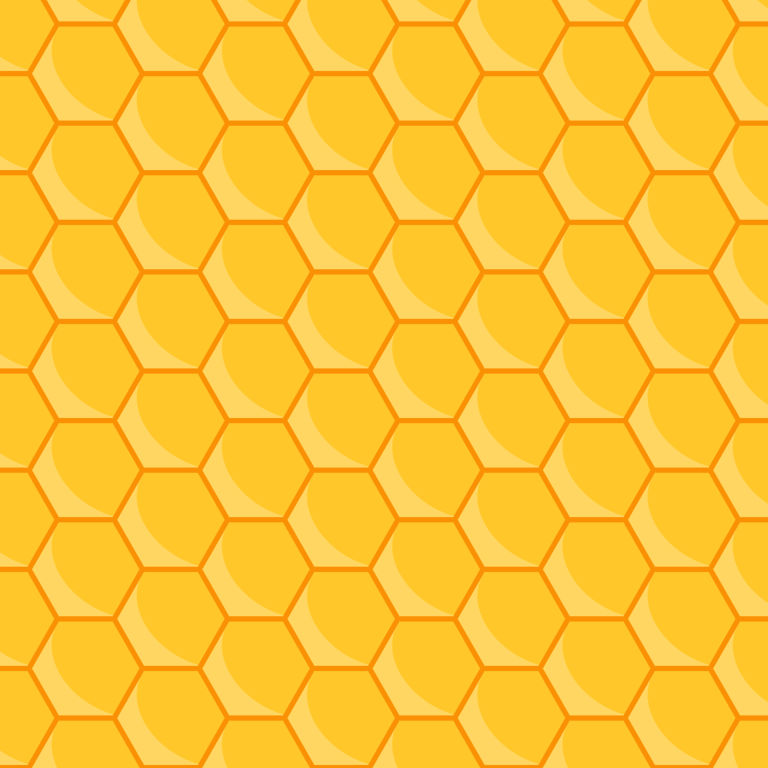
This pattern is drawn by a WebGL 1 fragment shader. Its source:

```glsl
precision highp float;
// Honeycomb of flat-topped hexagons, about 4.5 column pairs across and 7.75 rows down.
// Two interleaved rectangular lattices give the nearest cell centre; each cell
// has an orange rim and a pale crescent left outside a tilted ellipse.

uniform vec2 u_resolution;

const float SQRT3 = 1.7320508;

// Offset from the nearest centre of a lattice with period (3, sqrt 3).
vec2 latticeOffset(vec2 p) {
  vec2 period = vec2(3.0, SQRT3);
  return mod(p + 0.5 * period, period) - 0.5 * period;
}

// Offset from the centre of the enclosing hexagon of side 1.
vec2 hexOffset(vec2 p) {
  vec2 a = latticeOffset(p);
  vec2 b = latticeOffset(p - vec2(1.5, 0.5 * SQRT3));
  return dot(a, a) < dot(b, b) ? a : b;
}

// Distance inward from the hexagon's edge.
float edgeDistance(vec2 q) {
  q = abs(q);
  return 0.5 * SQRT3 - max(q.y, dot(q, vec2(0.5 * SQRT3, 0.5)));
}

// Approximate signed distance to the ellipse that bounds the crescent.
float crescentDistance(vec2 q) {
  vec2 d = q - vec2(0.597, 0.155);
  vec2 axis = vec2(0.883, -0.470);
  vec2 e = vec2(dot(d, axis), dot(d, vec2(-axis.y, axis.x)));
  return length(e / vec2(1.263, 0.936)) - 1.0;
}

void main() {
  // Cell units: one hexagon side is 1.
  vec2 cells = vec2(13.53, 13.417);
  vec2 p = gl_FragCoord.xy / u_resolution * cells - vec2(1.511, 0.007);
  float blur = 0.75 * cells.y / min(u_resolution.x, u_resolution.y);

  vec2 q = hexOffset(p);

  // Honey, pale crescent, then the rim on top.
  vec3 color = vec3(1.0, 0.78, 0.16);
  float crescent = smoothstep(-blur, blur, crescentDistance(q));
  color = mix(color, vec3(1.0, 0.84, 0.38), crescent);
  float rim = 1.0 - smoothstep(-blur, blur, edgeDistance(q) - 0.046);
  color = mix(color, vec3(0.98, 0.57, 0.02), rim);

  gl_FragColor = vec4(color, 1.0);
}
```
